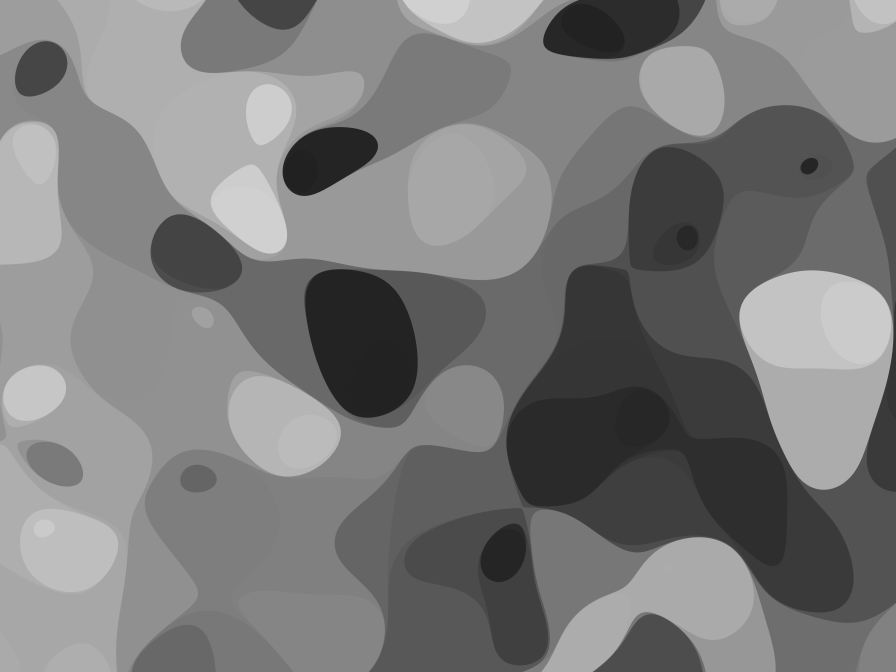
Write a Shadertoy shader that draws this pattern.

```glsl
// Flat grey patches with rounded borders: a weighted median of scattered random tones.

#define CELLS 8.5         // scattered seeds per canvas height
#define JITTER 0.92       // seed scatter inside its cell
#define REACH 2.05        // kernel radius in cells
#define FALLOFF 7.0       // kernel steepness
#define DARKEST 0.13
#define LIGHTEST 0.82
#define SPREAD 0.6        // pushes tones towards both ends
#define LEFT_BIAS 0.42    // tone exponent on the light left side
#define RIGHT_BIAS 1.2    // tone exponent on the darker rest
#define SEED 37

const int MAX_SEEDS = 25;

// Integer hash: three values in 0..1 for each cell
vec3 hashCell(ivec2 cell) {
    uvec3 v = uvec3(ivec3(cell + 64, SEED)) * 1664525u + 1013904223u;
    v.x += v.y * v.z; v.y += v.z * v.x; v.z += v.x * v.y;
    v ^= v >> 16u;
    v.x += v.y * v.z; v.y += v.z * v.x; v.z += v.x * v.y;
    return vec3(v >> 16u) / 65535.0;
}

// Grey of a seed, lighter on the left of the canvas
float seedTone(float h, float across) {
    float bias = mix(LEFT_BIAS, RIGHT_BIAS, smoothstep(0.12, 0.4, across));
    h = mix(h, smoothstep(0.0, 1.0, h), SPREAD);
    return mix(DARKEST, LIGHTEST, pow(h, bias));
}

void mainImage(out vec4 fragColor, in vec2 fragCoord) {
    float pixel = CELLS / iResolution.y;
    vec2 p = fragCoord * pixel;
    float canvasWidth = iResolution.x * pixel;
    ivec2 base = ivec2(floor(p));

    // Collect nearby seeds: tone, weight and weight gradient
    float tone[MAX_SEEDS];
    vec3 weight[MAX_SEEDS];
    vec3 total = vec3(0.0);
    int count = 0;
    for (int y = -2; y <= 2; y++) {
        for (int x = -2; x <= 2; x++) {
            ivec2 cell = base + ivec2(x, y);
            vec3 h = hashCell(cell);
            vec2 seed = vec2(cell) + 0.5 + JITTER * (h.xy - 0.5);
            vec2 d = p - seed;
            float q = 1.0 - dot(d, d) / (REACH * REACH);
            if (q <= 0.0) continue;
            float slope = pow(q, FALLOFF - 1.0);
            vec2 gradient = -2.0 * FALLOFF / (REACH * REACH) * slope * d;
            tone[count] = seedTone(h.z, seed.x / canvasWidth);
            weight[count] = vec3(slope * q, gradient);
            total += weight[count];
            count++;
        }
    }

    // Weighted median as a stack of tone steps, each with a smooth edge
    float grey = 0.0;
    for (int i = 0; i < count; i++) {
        vec3 balance = -0.5 * total;
        float toneBelow = 0.0;
        for (int j = 0; j < count; j++) {
            if (tone[j] < tone[i]) {
                balance += weight[j];
                toneBelow = max(toneBelow, tone[j]);
            }
        }
        float edge = balance.x / max(length(balance.yz) * pixel, 1e-6);
        grey += (tone[i] - toneBelow) * clamp(0.5 - edge, 0.0, 1.0);
    }

    fragColor = vec4(vec3(grey), 1.0);
}
```
